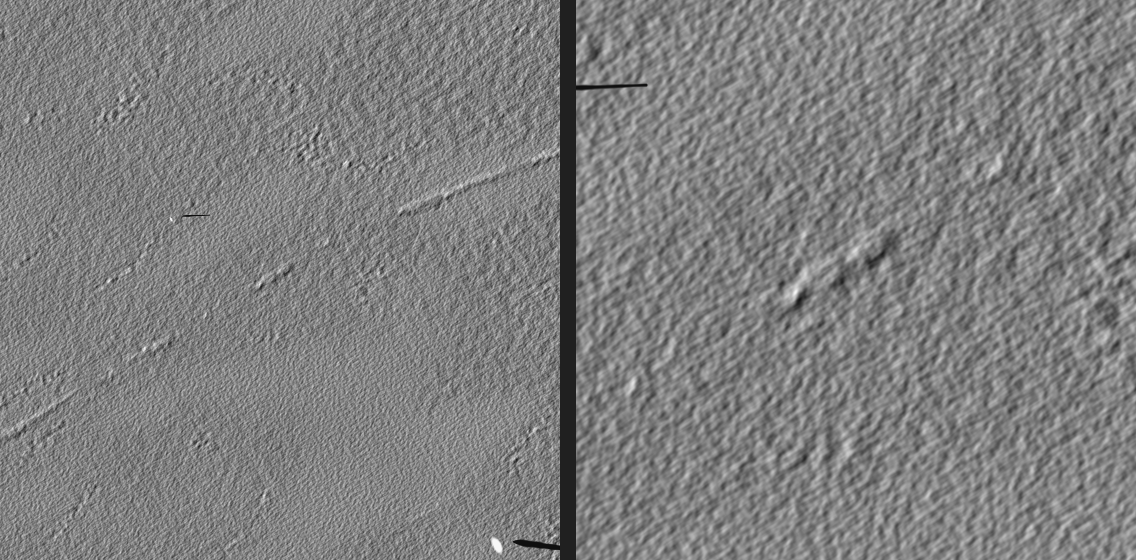
Left, the full canvas; right, a detail of the centre.
This texture is drawn by a three.js fragment shader. Its source:

```glsl
varying vec2 vUv;

const float BASE_TONE = 0.497;
const vec2 STRIKE = vec2(0.857, 0.515);     // direction of ridges and grain
const vec2 LIGHT = vec2(0.954, -0.3);       // light travels left to right
const vec2 GRAIN_STRETCH = vec2(0.8, 1.1);  // along and across the strike
const float FINE_FREQ = 290.0;
const float FINE_GAIN = 0.07;
const float GRAIN_FREQ = 172.0;
const float GRAIN_GAIN = 0.096;
const float BUMP_FREQ = 62.0;
const float BUMP_GAIN = 0.062;
const float RUBBLE_FREQ = 98.0;
const float RUBBLE_GAIN = 0.19;
const vec2 RIM_FREQ = vec2(2.3, 6.2);
const float RIM_WIDTH = 0.055;
const int FAULT_COUNT = 8;
const float FAULT_WIDTH = 0.005;
const float FAULT_GAIN = 0.07;
const float SCARP_GAIN = 0.15;
const float LIT_TONE = 0.97;
const float SHADOW_TONE = 0.06;

float hash(vec2 p) {
  vec3 q = fract(p.xyx * 0.1031);
  q += dot(q, q.yzx + 33.33);
  return fract((q.x + q.y) * q.z);
}

vec2 latticeGradient(vec2 cell) {
  float angle = 6.28318 * hash(cell);
  return vec2(cos(angle), sin(angle));
}

// Gradient noise: value in x, slope in yz
vec3 gradientNoise(vec2 p) {
  vec2 i = floor(p), f = fract(p);
  vec2 u = f * f * f * (f * (f * 6.0 - 15.0) + 10.0);
  vec2 du = 30.0 * f * f * (f * (f - 2.0) + 1.0);
  vec2 ga = latticeGradient(i);
  vec2 gb = latticeGradient(i + vec2(1.0, 0.0));
  vec2 gc = latticeGradient(i + vec2(0.0, 1.0));
  vec2 gd = latticeGradient(i + 1.0);
  float a = dot(ga, f);
  float b = dot(gb, f - vec2(1.0, 0.0));
  float c = dot(gc, f - vec2(0.0, 1.0));
  float d = dot(gd, f - 1.0);
  float k = a - b - c + d;
  vec2 slope = ga + u.x * (gb - ga) + u.y * (gc - ga) + u.x * u.y * (ga - gb - gc + gd)
             + du * (u.yx * k + vec2(b, c) - a);
  return vec3(a + u.x * (b - a) + u.y * (c - a) + u.x * u.y * k, slope);
}

vec2 toStrike(vec2 v) {
  return vec2(dot(v, STRIKE), dot(v, vec2(-STRIKE.y, STRIKE.x)));
}

// Side-lit shading of a noise relief
float litRelief(vec2 p, float freq) {
  vec3 n = gradientNoise(toStrike(p) * GRAIN_STRETCH * freq + freq);
  return dot(n.yz, toStrike(LIGHT));
}

// Smooth lens-shaped hollow along the strike
float hollow(vec2 p, vec2 center, vec2 radius) {
  vec2 q = toStrike(p - center) / radius;
  return exp(-dot(q, q));
}

// Thin ridge: bright on its upper side, dark below
float ridgeProfile(float d, float width) {
  float t = d / width;
  return 2.0 * t * exp(-t * t);
}

// Short faults scattered in rows
float faults(vec2 p, float wobble) {
  float sum = 0.0;
  for (int i = 0; i < FAULT_COUNT; i++) {
    float id = float(i);
    vec2 center = vec2(hash(vec2(id, 3.0)), (id + hash(vec2(id, 7.0))) / float(FAULT_COUNT));
    vec2 q = toStrike(p - center);
    float reach = mix(0.08, 0.22, hash(vec2(id, 11.0)));
    sum += ridgeProfile(q.y + wobble, FAULT_WIDTH) * smoothstep(reach, 0.3 * reach, abs(q.x));
  }
  return sum;
}

// Bright knob with a tapered shadow running to the tip
float knob(float tone, vec2 p, vec2 base, vec2 tip, float size, float ragged) {
  vec2 q = p - base;
  q.x += 0.45 * q.y;
  float lit = 1.0 - smoothstep(0.6, 1.2, length(q / vec2(0.9, 1.7)) / size + ragged);
  vec2 start = mix(base, tip, 0.25) + vec2(0.0, size);
  vec2 axis = tip - start;
  float t = clamp(dot(p - start, axis) / dot(axis, axis), 0.0, 1.0);
  float width = size * 0.8 * smoothstep(-0.15, 0.25, t) * (1.0 - 0.45 * t);
  float shade = 1.0 - smoothstep(0.6, 1.2, length(p - start - axis * t) / width + ragged);
  return mix(mix(tone, SHADOW_TONE, shade), LIT_TONE, lit);
}

void main() {
  vec2 p = vUv;
  float warp = gradientNoise(p * 17.0 + 5.0).x;
  float jag = gradientNoise(p * 48.0 + 9.0).x;
  float patches = gradientNoise(p * 6.5 + 21.0).x;

  // Rubble rims around smooth hollows
  float level = gradientNoise(toStrike(p) * RIM_FREQ + 13.0).x + 0.13 * warp + 0.06 * jag;
  level += 0.5 * hollow(p, vec2(0.73, 0.51), vec2(0.19, 0.06));
  level += 0.45 * hollow(p, vec2(0.86, 0.24), vec2(0.15, 0.04));
  float rim = exp(-pow(level / RIM_WIDTH, 2.0)) * smoothstep(-0.15, 0.25, patches + 0.3 * warp);
  float smoothFloor = smoothstep(0.1, 0.3, level);

  // Long bent scarp across the canvas
  float scarpY = 0.215 + 0.6 * p.x - 0.225 * max(p.x - 0.625, 0.0);
  float scarpD = (p.y - scarpY) * 0.87 + 0.009 * warp + 0.005 * jag;
  float scarp = ridgeProfile(scarpD, 0.007) * smoothstep(-0.35, 0.3, patches + warp);
  rim = max(rim, 0.6 * exp(-pow(scarpD / 0.018, 2.0)) * smoothstep(-0.2, 0.3, warp));

  // Grain, bumps and rubble; bumps swell toward the upper right
  float swell = smoothstep(0.7, 1.7, p.x + p.y);
  float tone = BASE_TONE + 0.03 * patches + 0.025 * smoothFloor;
  tone += FINE_GAIN * litRelief(p, FINE_FREQ) + GRAIN_GAIN * litRelief(p, GRAIN_FREQ);
  tone += BUMP_GAIN * mix(0.6, 1.3, swell) * (1.0 - 0.7 * smoothFloor) * litRelief(p, BUMP_FREQ);
  tone += RUBBLE_GAIN * rim * litRelief(p, RUBBLE_FREQ);
  tone += SCARP_GAIN * scarp;
  tone += FAULT_GAIN * faults(p, 0.01 * warp + 0.005 * jag) * smoothstep(-0.3, 0.3, jag + patches);

  // Two knobs with cast shadows
  tone = knob(tone, p, vec2(0.888, 0.024), vec2(1.01, 0.02), 0.0095, 0.4 * jag);
  tone = knob(tone, p, vec2(0.306, 0.608), vec2(0.375, 0.616), 0.004, 0.5 + 0.5 * jag);

  gl_FragColor = vec4(vec3(clamp(tone, 0.0, 1.0)), 1.0);
}
```
